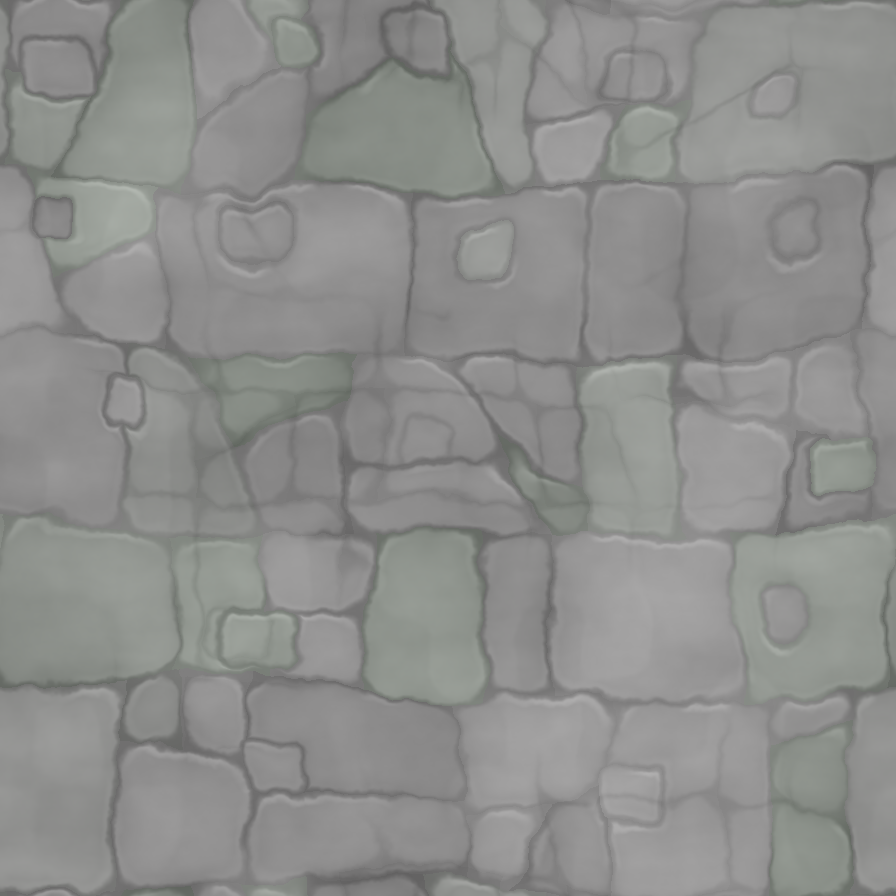
A WebGL 2 fragment shader for this texture:

```glsl
#version 300 es
precision highp float;

uniform vec2 u_resolution;
out vec4 fragColor;

const float ROWS = 5.0;            // courses of masonry
const float MIN_COLUMNS = 5.0;     // blocks per course, plus 0 or 1
const float EDGE_JITTER = 0.68;    // irregularity of course and block sizes
const float SPLIT_CHANCE = 0.5;    // blocks broken into smaller stones
const float PEBBLE_GRID = 5.0;
const float PEBBLE_CHANCE = 0.4;
const float CORNER_ROUND = 0.026;
const float JOINT_WIDTH = 0.0055;
const float HALO_WIDTH = 0.013;
const float JOINT_DEPTH = 0.085;
const float HALO_DEPTH = 0.05;
const float RIM_LIGHT = 0.075;
const float GHOST_STRENGTH = 0.45; // faint second layer of stones
const vec3 STONE = vec3(0.583, 0.589, 0.581);
const vec3 VIOLET_TINT = vec3(0.006, -0.004, 0.004);
const vec3 GREEN_TINT = vec3(-0.004, 0.012, -0.008);

struct Stone { float edge; float id; };

float hash(vec2 cell, float seed) {
  uvec3 v = uvec3(ivec3(floor(vec3(cell, seed) + 0.5)));
  v = v * 1664525u + 1013904223u;
  v.x += v.y * v.z; v.y += v.z * v.x; v.z += v.x * v.y;
  v ^= v >> 16u;
  v.x += v.y * v.z; v.y += v.z * v.x; v.z += v.x * v.y;
  return float(v.z >> 8u) / 16777216.0;
}

// Value noise that wraps after one canvas
float noise(vec2 p, vec2 period, float seed) {
  vec2 q = p * period, i = floor(q), f = q - i;
  f = f * f * f * (f * (f * 6.0 - 15.0) + 10.0);
  vec2 a = mod(i, period), b = mod(i + 1.0, period);
  return mix(mix(hash(a, seed), hash(vec2(b.x, a.y), seed), f.x),
             mix(hash(vec2(a.x, b.y), seed), hash(b, seed), f.x), f.y);
}

float fbm(vec2 p, vec2 period, float seed) {
  float sum = 0.0, weight = 0.5;
  for (int i = 0; i < 4; i++) {
    sum += weight * noise(p, period, seed + float(i));
    period *= 2.0;
    weight *= 0.5;
  }
  return sum / 0.9375;
}

float smoothMin(float a, float b, float k) {
  float h = max(k - abs(a - b), 0.0) / k;
  return min(a, b) - h * h * k * 0.25;
}

float divider(float i, float count, float seed) {
  return i + EDGE_JITTER * (hash(vec2(mod(i, count), 0.0), seed) - 0.5);
}

// Lower bound, upper bound and wrapped index of the interval around t
vec3 span(float t, float count, float seed) {
  float i = floor(t);
  if (t < divider(i, count, seed)) i -= 1.0;
  else if (t >= divider(i + 1.0, count, seed)) i += 1.0;
  return vec3(divider(i, count, seed) / count,
              divider(i + 1.0, count, seed) / count, mod(i, count));
}

Stone wall(vec2 p, float seed) {
  // Courses and blocks
  vec3 row = span(p.y * ROWS, ROWS, seed);
  float columns = MIN_COLUMNS + floor(2.0 * hash(vec2(row.z, 1.0), seed));
  vec3 col = span(p.x * columns, columns, seed + 10.0 + row.z);
  vec2 low = vec2(col.x, row.x), high = vec2(col.y, row.y);
  vec2 center = (low + high) * 0.5, size = high - low;
  vec2 gap = size * 0.5 - abs(p - center);
  float edge = smoothMin(gap.x, gap.y, CORNER_ROUND);
  float id = floor(4096.0 * hash(vec2(col.z, row.z), seed + 20.0));

  // Slanted splits across the longer side
  for (int i = 0; i < 2; i++) {
    if (hash(vec2(id, 2.0), seed) > SPLIT_CHANCE) break;
    vec2 axis = size.x > size.y ? vec2(1.0, 0.0) : vec2(0.0, 1.0);
    float slant = 1.3 * (hash(vec2(id, 3.0), seed) - 0.5);
    vec2 normal = normalize(axis + slant * axis.yx);
    float shift = 0.3 * (hash(vec2(id, 4.0), seed) - 0.5);
    float line = dot(p - center - axis * size * shift, normal);
    float side = line < 0.0 ? -1.0 : 1.0;
    edge = smoothMin(edge, abs(line), CORNER_ROUND);
    center += axis * size * 0.25 * side;
    size *= 1.0 - 0.5 * axis;
    id = floor(4096.0 * hash(vec2(id, 6.0 + side), seed));
  }

  // Small rounded stones wedged between the blocks
  vec2 cell = floor(p * PEBBLE_GRID), key = mod(cell, PEBBLE_GRID);
  if (hash(key, seed + 30.0) < PEBBLE_CHANCE) {
    vec2 jitter = vec2(hash(key, seed + 31.0), hash(key, seed + 32.0)) - 0.5;
    vec2 q = p - (cell + 0.5 + 0.5 * jitter) / PEBBLE_GRID;
    vec2 extent = mix(vec2(0.008), vec2(0.026, 0.02), hash(key, seed + 33.0));
    vec2 o = abs(q) - extent;
    float pebble = length(max(o, 0.0)) + min(max(o.x, o.y), 0.0) - 0.016;
    edge = pebble < 0.0 ? -pebble : min(edge, pebble);
    if (pebble < 0.0) id = floor(4096.0 * hash(key, seed + 34.0));
  }
  return Stone(max(edge, 0.0), id);
}

float joint(float edge, float pixel) {
  return 1.0 - smoothstep(0.0, JOINT_WIDTH + pixel, edge);
}

void main() {
  vec2 p = gl_FragCoord.xy / u_resolution;
  float pixel = 1.0 / min(u_resolution.x, u_resolution.y);

  // Bent courses and ragged outlines
  vec2 bend = vec2(fbm(p, vec2(4.0), 40.0), fbm(p, vec2(4.0), 50.0)) - 0.5;
  vec2 ragged = vec2(fbm(p, vec2(32.0), 60.0), fbm(p, vec2(32.0), 70.0)) - 0.5;
  vec2 w = p + 0.075 * bend + 0.016 * ragged;
  Stone stone = wall(w, 100.0);
  Stone ghost = wall(w + 0.02 * bend.yx, 200.0);

  // Joints, soft shade beside them and light on upper rims
  float wear = mix(0.35, 1.0, smoothstep(0.3, 0.58, noise(p, vec2(7.0), 80.0)));
  float layer = GHOST_STRENGTH * smoothstep(0.42, 0.65, fbm(p, vec2(4.0), 85.0));
  float dark = wear * joint(stone.edge, pixel) + layer * joint(ghost.edge, pixel);
  float halo = exp(-stone.edge / HALO_WIDTH) + layer * exp(-ghost.edge / HALO_WIDTH);
  float above = wall(w + vec2(0.0, 0.004), 100.0).edge;
  float facing = clamp((stone.edge - above) / 0.004, 0.0, 1.0);
  float rim = smoothstep(0.003, 0.007, stone.edge) * (1.0 - smoothstep(0.007, 0.014, stone.edge));
  rim *= (0.3 + 0.7 * facing) * smoothstep(0.35, 0.7, noise(p, vec2(19.0), 90.0));

  // Painted clouds, flat dabs, level streaks and fine grain
  vec2 smear = p + 0.05 * bend.yx + 0.01 * ragged;
  float tone = 0.14 * (fbm(smear, vec2(5.0, 6.0), 110.0) - 0.5);
  tone += 0.016 * (smoothstep(0.44, 0.56, noise(smear, vec2(13.0, 11.0), 120.0)) - 0.5);
  tone += 0.035 * (fbm(smear, vec2(5.0, 28.0), 130.0) - 0.5);
  tone += 0.022 * (fbm(p, vec2(48.0), 140.0) - 0.5);
  tone += 0.06 * (hash(vec2(stone.id, 0.0), 150.0) - 0.5);
  tone += 0.06 * layer * (hash(vec2(ghost.id, 0.0), 151.0) - 0.5);
  tone += RIM_LIGHT * rim - JOINT_DEPTH * min(dark, 1.0) - HALO_DEPTH * min(halo, 1.0);

  float green = smoothstep(0.45, 0.95, hash(vec2(stone.id, 1.0), 152.0));
  vec3 color = STONE + tone + mix(VIOLET_TINT, GREEN_TINT, green);
  fragColor = vec4(color, 1.0);
}
```
